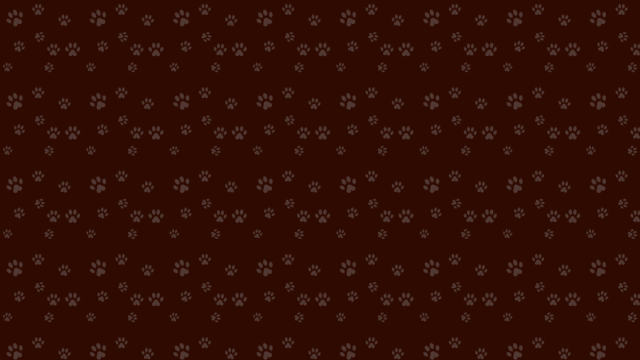
Write a Shadertoy shader that draws this pattern.

```glsl
const float TILE = 100.0 / 432.0;          // tile side, in canvas heights
const vec3 GROUND = vec3(0.18, 0.04, 0.00);
const vec3 PRINT = vec3(0.32, 0.22, 0.20);
const float SOFTNESS = 0.8;                // edge half-width, in pixels
const float PAD_BLEND = 0.22;
const vec2 INNER_TOE = vec2(0.30, 0.62);
const vec2 OUTER_TOE = vec2(0.76, 0.12);
const vec2 INNER_RADII = vec2(0.22, 0.34);
const vec2 OUTER_RADII = vec2(0.20, 0.30);

// Each print: centre x, centre y (down), half size in tiles, clockwise degrees
const int PRINT_COUNT = 9;
const vec4 PRINTS[PRINT_COUNT] = vec4[](
    vec4(0.185, 0.225, 0.106, -28.0),
    vec4(0.458, 0.120, 0.073, 0.0),
    vec4(0.772, 0.250, 0.074, 8.0),
    vec4(0.472, 0.440, 0.062, 110.0),
    vec4(0.228, 0.562, 0.069, 24.0),
    vec4(0.642, 0.602, 0.079, 4.0),
    vec4(0.872, 0.602, 0.091, 0.0),
    vec4(0.090, 0.810, 0.057, 10.0),
    vec4(0.584, 0.810, 0.060, 82.0)
);

// Clockwise turn of a shape in a y-up frame
vec2 turn(vec2 p, float angle) {
    float c = cos(angle), s = sin(angle);
    return vec2(c * p.x - s * p.y, s * p.x + c * p.y);
}

float ellipse(vec2 p, vec2 radii) {
    return (length(p / radii) - 1.0) * min(radii.x, radii.y);
}

float smoothMin(float a, float b, float k) {
    float h = max(k - abs(a - b), 0.0) / k;
    return min(a, b) - h * h * k * 0.25;
}

// Paw print of half width one, toes pointing up
float paw(vec2 p) {
    p.x = abs(p.x);
    float heel = length(p - vec2(0.27, -0.53)) - 0.26;
    float pad = smoothMin(length(p - vec2(0.0, -0.22)) - 0.29, heel, PAD_BLEND);
    float inner = ellipse(turn(p - INNER_TOE, 0.12), INNER_RADII);
    float outer = ellipse(turn(p - OUTER_TOE, 0.42), OUTER_RADII);
    return min(pad, min(inner, outer));
}

void mainImage(out vec4 fragColor, in vec2 fragCoord) {
    // Tiles are anchored at the upper left corner
    float tilePixels = iResolution.y * TILE;
    vec2 tilePos = vec2(fragCoord.x, iResolution.y - fragCoord.y) / tilePixels;

    // Nearest print, wrapped around the tile edges
    float dist = 1.0;
    for (int i = 0; i < PRINT_COUNT; i++) {
        vec4 mark = PRINTS[i];
        vec2 offset = fract(tilePos - mark.xy + 0.5) - 0.5;
        vec2 local = turn(vec2(offset.x, -offset.y), radians(mark.w)) / mark.z;
        dist = min(dist, paw(local) * mark.z);
    }

    float edge = SOFTNESS / tilePixels;
    float cover = 1.0 - smoothstep(-edge, edge, dist);
    fragColor = vec4(mix(GROUND, PRINT, cover), 1.0);
}
```
